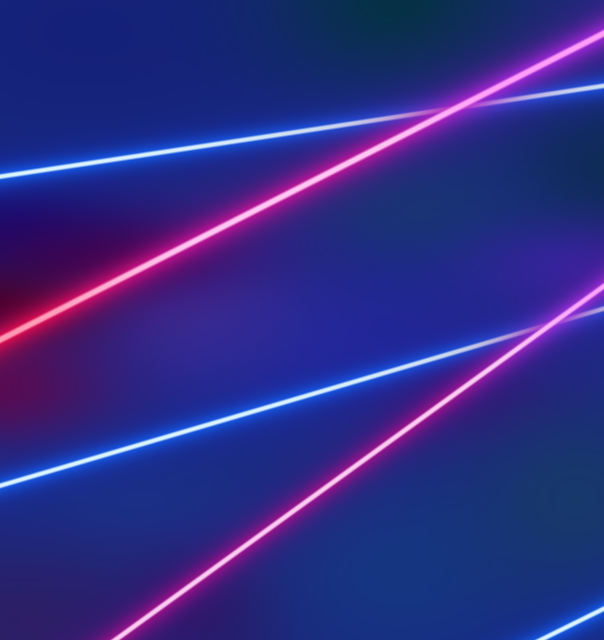
This background is drawn by a WebGL 1 fragment shader. Its source:

```glsl
precision highp float;

uniform vec2 u_resolution;

// Blends a soft elliptical patch of colour into the backdrop
vec3 patchOf(vec3 base, vec2 p, vec2 center, vec2 radius, vec3 tint) {
  vec2 q = (p - center) / radius;
  return mix(base, tint, exp(-dot(q, q)));
}

// Perpendicular distance to the infinite line through a and b
float lineDistance(vec2 p, vec2 a, vec2 b) {
  vec2 dir = normalize(b - a);
  vec2 rel = p - a;
  return abs(rel.x * dir.y - rel.y * dir.x);
}

// Neon tube: wide halo, tight glow and a bright smooth-edged core
vec3 neon(vec3 base, float d, vec3 halo, vec3 glow, vec3 core, float spread, float width) {
  float pixel = 1.0 / u_resolution.y;
  base = mix(base, halo, 0.55 * exp(-d / (spread * 2.2)));
  base = mix(base, glow, 0.95 * exp(-pow(d / spread, 1.3)));
  return mix(base, core, 1.0 - smoothstep(width * 0.45 - pixel * 0.5, width + pixel, d));
}

vec3 blueNeon(vec3 base, float d) {
  return neon(base, d, vec3(0.06, 0.17, 0.70), vec3(0.08, 0.38, 0.96),
              vec3(0.86, 0.96, 1.0), 0.014, 0.0042);
}

vec3 backdrop(vec2 p) {
  vec3 c = vec3(0.10, 0.16, 0.50);

  // Upper blue and green haze
  c = patchOf(c, p, vec2(0.15, 0.95), vec2(0.40, 0.20), vec3(0.08, 0.13, 0.47));
  c = patchOf(c, p, vec2(0.62, 1.00), vec2(0.20, 0.14), vec3(0.02, 0.19, 0.27));
  c = patchOf(c, p, vec2(0.95, 0.74), vec2(0.16, 0.14), vec3(0.05, 0.17, 0.33));
  c = patchOf(c, p, vec2(0.65, 0.67), vec2(0.18, 0.09), vec3(0.08, 0.21, 0.44));

  // Violet and indigo middle
  c = patchOf(c, p, vec2(0.50, 0.47), vec2(0.36, 0.12), vec3(0.13, 0.15, 0.60));
  c = patchOf(c, p, vec2(0.30, 0.53), vec2(0.16, 0.12), vec3(0.22, 0.17, 0.58));
  c = patchOf(c, p, vec2(0.90, 0.58), vec2(0.16, 0.07), vec3(0.21, 0.14, 0.62));
  c = patchOf(c, p, vec2(0.74, 0.37), vec2(0.15, 0.08), vec3(0.17, 0.10, 0.47));

  // Dark purple and maroon on the left
  c = patchOf(c, p, vec2(0.00, 0.64), vec2(0.20, 0.07), vec3(0.10, 0.03, 0.42));
  c = patchOf(c, p, vec2(0.16, 0.60), vec2(0.20, 0.06), vec3(0.20, 0.02, 0.34));
  c = patchOf(c, p, vec2(0.00, 0.52), vec2(0.14, 0.06), vec3(0.25, 0.00, 0.16));
  c = patchOf(c, p, vec2(0.00, 0.39), vec2(0.17, 0.09), vec3(0.33, 0.05, 0.33));

  // Lower teal-blue and plum
  c = patchOf(c, p, vec2(0.22, 0.20), vec2(0.18, 0.09), vec3(0.10, 0.19, 0.53));
  c = patchOf(c, p, vec2(0.03, 0.03), vec2(0.24, 0.12), vec3(0.17, 0.12, 0.40));
  c = patchOf(c, p, vec2(0.33, 0.04), vec2(0.12, 0.09), vec3(0.16, 0.09, 0.40));
  c = patchOf(c, p, vec2(0.62, 0.12), vec2(0.22, 0.16), vec3(0.08, 0.21, 0.51));
  return patchOf(c, p, vec2(0.90, 0.22), vec2(0.17, 0.15), vec3(0.09, 0.22, 0.42));
}

void main() {
  vec2 p = gl_FragCoord.xy / u_resolution.y;
  float across = gl_FragCoord.x / u_resolution.x;
  p.x = across * 0.943;

  vec3 color = backdrop(p);

  // Blue tubes
  color = blueNeon(color, lineDistance(p, vec2(0.0, 0.724), vec2(0.943, 0.866)));
  color = blueNeon(color, lineDistance(p, vec2(0.0, 0.241), vec2(0.943, 0.518)));
  color = blueNeon(color, lineDistance(p, vec2(0.844, 0.0), vec2(0.943, 0.049)));

  // Upper pink tube, shifting from red through magenta to violet
  vec3 glow = mix(vec3(0.98, 0.04, 0.32), vec3(0.84, 0.07, 0.62), smoothstep(0.0, 0.35, across));
  glow = mix(glow, vec3(0.68, 0.16, 0.90), smoothstep(0.55, 0.9, across));
  vec3 halo = mix(vec3(0.42, 0.01, 0.24), vec3(0.40, 0.07, 0.54), smoothstep(0.0, 0.7, across));
  vec3 core = mix(vec3(1.0, 0.60, 0.70), vec3(1.0, 0.78, 0.95), smoothstep(0.0, 0.35, across));
  core = mix(core, vec3(1.0, 0.62, 0.97), smoothstep(0.6, 0.85, across));
  float upper = lineDistance(p, vec2(0.0, 0.469), vec2(0.943, 0.948));
  color = neon(color, upper, halo, glow, core, 0.020, 0.0058);

  // Lower pink tube
  glow = mix(vec3(0.68, 0.06, 0.56), vec3(0.66, 0.18, 0.88), smoothstep(0.7, 0.95, across));
  core = mix(vec3(0.98, 0.80, 0.95), vec3(0.98, 0.64, 0.98), smoothstep(0.8, 1.0, across));
  float lower = lineDistance(p, vec2(0.180, 0.0), vec2(0.943, 0.553));
  color = neon(color, lower, vec3(0.32, 0.05, 0.46), glow, core, 0.017, 0.0046);

  gl_FragColor = vec4(color, 1.0);
}
```
